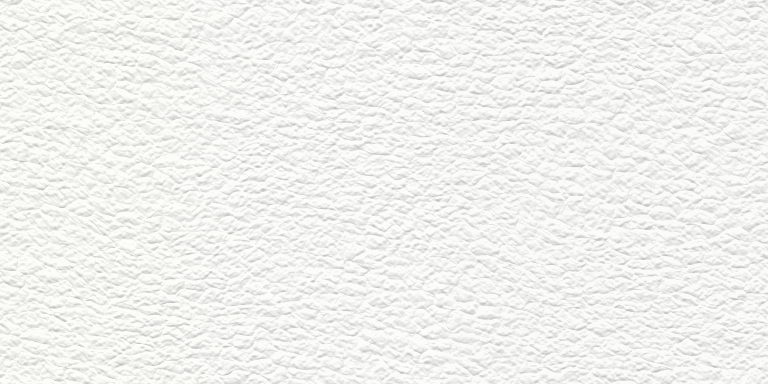
Give the GLSL for this texture, as a WebGL 2 fragment shader.

```glsl
#version 300 es
precision highp float;
// White grained leather: pebbled cells with fine oblique wrinkles, lit from above.

uniform vec2 u_resolution;
out vec4 fragColor;

float hash(vec2 p) {
    return fract(sin(dot(p, vec2(127.1, 311.7))) * 43758.5453);
}

float noise(vec2 p) {
    vec2 i = floor(p), f = fract(p);
    f = f * f * (3.0 - 2.0 * f);
    return mix(mix(hash(i), hash(i + vec2(1, 0)), f.x),
               mix(hash(i + vec2(0, 1)), hash(i + vec2(1, 1)), f.x), f.y);
}

// Gap between the two nearest cell centres: zero along the creases.
float creaseDistance(vec2 p) {
    vec2 cell = floor(p);
    float nearest = 9.0, second = 9.0;
    for (int y = -2; y <= 2; y++) {
        for (int x = -2; x <= 2; x++) {
            vec2 id = cell + vec2(x, y);
            vec2 jitter = vec2(hash(id), hash(id + 57.3));
            float d = length(id + 0.1 + 0.8 * jitter - p);
            second = min(second, max(nearest, d));
            nearest = min(nearest, d);
        }
    }
    return second - nearest;
}

mat2 rotation(float a) {
    return mat2(cos(a), sin(a), -sin(a), cos(a));
}

float leatherHeight(vec2 p) {
    // Bend the rows of grain and roughen their outlines
    vec2 q = p + vec2(0.0, 0.1 * p.x + 0.07 * noise(p * 2.6 + 4.0));
    vec2 rough = q + 0.013 * (vec2(noise(p * 34.0), noise(p * 34.0 + 31.0)) - 0.5);

    // Rounded pebbles, whose creases fade in and out
    float depth = 0.45 + 1.1 * noise(q * vec2(20.0, 30.0) + 7.0);
    float pebbles = depth * (1.0 - exp(-2.6 * creaseDistance(rough * vec2(17.0, 30.0))));

    // Small facets that break up each pebble
    float facets = 0.42 * (1.0 - exp(-3.0 * creaseDistance(rough * vec2(40.0, 60.0) + 19.0)));

    // Two crossing sets of fine wrinkles
    float wrinkles = noise(rotation(0.62) * q * vec2(58.0, 125.0));
    wrinkles += noise((rotation(-0.62) * q) * vec2(55.0, 128.0) + 70.0);

    // Broad soft folds
    float folds = 0.7 * noise(q * vec2(10.0, 22.0) + 13.0);
    return pebbles + facets + 0.8 * wrinkles + folds;
}

void main() {
    vec2 p = gl_FragCoord.xy / u_resolution.y;
    float across = gl_FragCoord.x / u_resolution.x;

    // Slope towards the light
    float slope = leatherHeight(p) - leatherHeight(p + vec2(-0.0008, 0.004));

    // Pale highlights level off, shaded lower edges stay grey
    float light = 0.957 + 0.205 * slope - 0.004 * across;
    light = clamp(light, 0.77, 0.988);

    vec3 tint = mix(vec3(1.0, 1.0, 0.985), vec3(0.997, 0.998, 0.994), across);
    fragColor = vec4(light * tint, 1.0);
}
```
